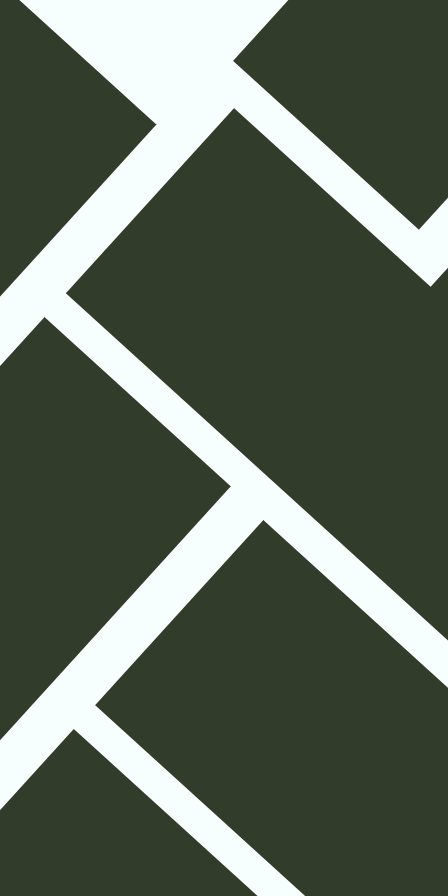
Reproduce this background procedurally as a Shadertoy shader.

```glsl
// Dark planks in a tilted herringbone, parted by pale joints.
// The canvas is turned into the planks' own axes; each plank is a box
// distance, and a staircase loop repeats the crossing pair of planks.

const vec3 JOINT_COLOR = vec3(0.965, 1.0, 0.992);
const vec3 PLANK_COLOR = vec3(0.195, 0.236, 0.163);
const float TILT = 0.7376;   // radians below the horizontal
const float FAR = 4.0;       // beyond every canvas edge

// Turns a point into axes running down-right and down-left.
vec2 toPlankAxes(vec2 p, float angle) {
    float c = cos(angle);
    float s = sin(angle);
    return vec2(c * p.x + s * p.y, c * p.y - s * p.x);
}

// Distance to a sharp-cornered box, negative inside.
float boxDistance(vec2 p, vec2 low, vec2 high) {
    vec2 d = max(low - p, p - high);
    return max(d.x, d.y);
}

// Nearest plank, including the separate ones that close the top.
float plankDistance(vec2 q) {
    float d = boxDistance(q, vec2(-FAR, -0.0290), vec2(0.4453, FAR));
    d = min(d, boxDistance(q, vec2(0.4764, -FAR), vec2(1.0368, -0.2493)));
    d = min(d, boxDistance(q, vec2(1.1419, -FAR), vec2(FAR, 0.0)));

    // Staircase of one plank across and one plank down
    vec2 stairStep = vec2(0.6667, 0.6365);
    for (int i = 0; i < 2; i++) {
        vec2 r = q - float(i) * stairStep;
        float across = boxDistance(r, vec2(0.5490, -0.1727), vec2(FAR, 0.3856));
        float down = boxDistance(r, vec2(0.5495, 0.4570), vec2(1.1113, FAR));
        d = min(d, min(across, down));
    }
    return d;
}

void mainImage(out vec4 fragColor, in vec2 fragCoord) {
    // Canvas widths, measured down from the top-left corner
    vec2 p = vec2(fragCoord.x, iResolution.y - fragCoord.y) / iResolution.x;
    float d = plankDistance(toPlankAxes(p, TILT));

    // Edge softened over about one pixel
    float edge = 0.6 / iResolution.x;
    float joint = smoothstep(-edge, edge, d);
    fragColor = vec4(mix(PLANK_COLOR, JOINT_COLOR, joint), 1.0);
}
```
